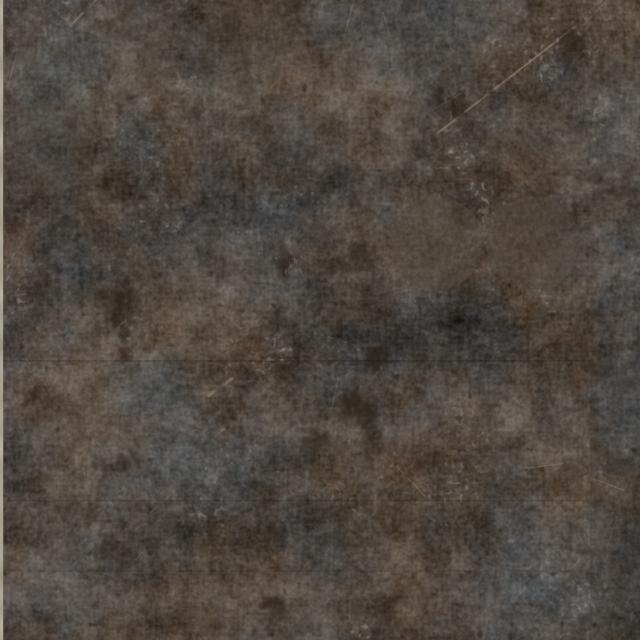
Reproduce this texture procedurally as a three.js fragment shader.

```glsl
// Weathered dark metal sheet: mottled grey-brown patina, rust stains, pale specks, scratches and faint seams.
varying vec2 vUv;

const float BASE_TONE = 0.281;
const float CLOUD_CONTRAST = 0.095;
const float MOTTLE_CONTRAST = 0.085;
const float GRAIN_CONTRAST = 0.065;
const float WEAVE_CONTRAST = 0.030;
const vec3 WARM_TINT = vec3(0.030, 0.0, -0.027);
const vec3 RUST = vec3(0.155, 0.115, 0.085);
const vec3 PALE_DUST = vec3(0.49, 0.48, 0.47);
const vec3 DISC_BROWN = vec3(0.315, 0.280, 0.240);
const vec3 SCRATCH_COLOR = vec3(0.56, 0.50, 0.43);
const vec3 EDGE_COLOR = vec3(0.66, 0.64, 0.57);
const vec2 DISC_ORIGIN = vec2(0.833, 0.620);
const float DISC_PITCH = 0.152;
const float DISC_RADIUS = 0.075;
const float SEAM_HEIGHT = 0.436;
const float SEAM_RIGHT = 0.922;
const float EDGE_WIDTH = 0.005;
const int HAIRLINES = 28;

vec2 hash2(vec2 p) {
  vec3 q = fract(vec3(p.xyx) * vec3(0.1031, 0.1030, 0.0973));
  q += dot(q, q.yzx + 33.33);
  return fract((q.xx + q.yz) * q.zy);
}

vec2 gradient(vec2 cell) {
  float angle = 6.2832 * hash2(cell).x;
  return vec2(cos(angle), sin(angle));
}

float gradientNoise(vec2 p) {
  vec2 i = floor(p), f = p - i;
  vec2 u = f * f * f * (f * (f * 6.0 - 15.0) + 10.0);
  vec2 e = vec2(1.0, 0.0);
  float low = mix(dot(gradient(i), f), dot(gradient(i + e), f - e), u.x);
  float high = mix(dot(gradient(i + e.yx), f - e.yx), dot(gradient(i + e.xx), f - e.xx), u.x);
  return mix(low, high, u.y);
}

float fbm(vec2 p) {
  float sum = 0.0, amplitude = 1.0;
  for (int i = 0; i < 5; i++) {
    sum += amplitude * gradientNoise(p);
    p = mat2(1.6, 1.2, -1.2, 1.6) * p + 17.3;
    amplitude *= 0.62;
  }
  return sum;
}

// Soft-edged line from a to b
float stroke(vec2 p, vec2 a, vec2 b, float width) {
  vec2 ab = b - a;
  float along = clamp(dot(p - a, ab) / dot(ab, ab), 0.0, 1.0);
  return 1.0 - smoothstep(0.2 * width, width, length(p - a - ab * along));
}

// Soft round patch of light or shade
float patchAt(vec2 p, vec2 center, vec2 size) {
  vec2 d = (p - center) / size;
  return exp(-dot(d, d));
}

// Faint round marks on a grid in the upper part
float discMarks(vec2 p) {
  vec2 grid = (p - DISC_ORIGIN) / DISC_PITCH;
  vec2 cell = floor(grid + 0.5);
  float radius = length(grid - cell) * DISC_PITCH;
  float lowestRow = 1.0 - step(0.5, abs(cell.y));
  float strength = 0.35 * pow(hash2(cell + 40.0).x, 2.0);
  strength = max(strength, 0.58 * lowestRow * step(-1.5, cell.x) * step(cell.x, 0.5));
  float inside = 1.0 - smoothstep(DISC_RADIUS - 0.003, DISC_RADIUS, radius);
  return inside * strength * step(-0.5, cell.y);
}

// Short random hairline scratches
float hairlines(vec2 p) {
  float sum = 0.0;
  for (int i = 0; i < HAIRLINES; i++) {
    vec2 start = hash2(vec2(float(i), 7.0));
    vec2 r = hash2(vec2(float(i), 91.0));
    float angle = 3.1416 * r.x;
    vec2 end = start + (0.015 + 0.05 * r.y) * vec2(cos(angle), sin(angle));
    sum = max(sum, stroke(p, start, end, 0.0018) * (0.3 + 0.7 * r.y));
  }
  return sum;
}

void main() {
  vec2 p = vUv;
  float mottle = fbm(p * 23.0 + 5.0);
  float grain = gradientNoise(p * 105.0) + 0.8 * gradientNoise(p * 190.0 + 31.0);
  float weave = gradientNoise(p * vec2(24.0, 170.0)) + gradientNoise(p * vec2(170.0, 24.0) + 60.0);

  // Patina tone: broad clouds, mottling, grain and woven streaks
  float tone = BASE_TONE + CLOUD_CONTRAST * fbm(p * vec2(3.6, 5.2) + 11.0);
  tone += MOTTLE_CONTRAST * mottle + GRAIN_CONTRAST * grain + WEAVE_CONTRAST * weave;
  tone += 0.035 * patchAt(p, vec2(0.25, 0.50), vec2(0.22, 0.10));
  tone -= 0.055 * patchAt(p, vec2(0.80, 0.50), vec2(0.30, 0.07));
  tone -= 0.045 * patchAt(p, vec2(0.30, 0.17), vec2(0.40, 0.04));
  float warmth = 1.0 + 1.5 * fbm(p * 5.5 + 70.0);
  vec3 color = tone + WARM_TINT * clamp(warmth, -0.1, 2.0);

  // Rust stains and pale dust
  float stain = smoothstep(0.22, 0.85, fbm(p * 8.0 + 130.0) + 0.15 * mottle);
  color = mix(color, RUST, 0.75 * stain);
  float dustArea = smoothstep(-0.05, 0.6, fbm(p * 6.0 + 210.0));
  float specks = smoothstep(0.22, 0.60, gradientNoise(p * 120.0 + 9.0) + 0.35 * mottle);
  float flakes = smoothstep(0.25, 0.85, fbm(p * 32.0 + 310.0));
  color = mix(color, PALE_DUST, 0.50 * specks * (0.25 + dustArea) + 0.45 * flakes * dustArea);
  float pits = smoothstep(0.36, 0.62, gradientNoise(p * 62.0 + 410.0));
  color = mix(color, RUST, 0.5 * pits);

  // Disc marks and panel seams
  color = mix(color, DISC_BROWN + 0.04 * grain, discMarks(p));
  float panel = step(p.x, SEAM_RIGHT);
  float seams = (1.0 - smoothstep(0.0, 0.002, abs(p.y - SEAM_HEIGHT))) * panel;
  seams += 0.5 * (1.0 - smoothstep(0.0, 0.002, min(abs(p.y - 0.108), abs(p.y - 0.218)))) * panel;
  color *= 1.0 - 0.20 * seams;
  float rightStrip = smoothstep(SEAM_RIGHT - 0.001, SEAM_RIGHT + 0.001, p.x);
  color *= 1.0 - 0.14 * rightStrip * (1.0 - smoothstep(SEAM_HEIGHT - 0.02, SEAM_HEIGHT + 0.02, p.y));

  // Scratches
  float scratch = 0.65 * stroke(p, vec2(0.684, 0.792), vec2(0.898, 0.958), 0.0028);
  scratch = max(scratch, 0.6 * stroke(p, vec2(0.110, 0.960), vec2(0.155, 1.005), 0.0025));
  scratch = max(scratch, 0.7 * stroke(p, vec2(0.326, 0.382), vec2(0.362, 0.408), 0.0040));
  scratch = max(scratch, 0.35 * hairlines(p));
  color = mix(color, SCRATCH_COLOR, scratch * smoothstep(-0.5, 0.2, mottle));

  // Worn pale left edge
  float edge = 1.0 - smoothstep(EDGE_WIDTH - 0.001, EDGE_WIDTH + 0.001, p.x);
  color = mix(color, EDGE_COLOR + 0.12 * gradientNoise(vec2(3.0, p.y * 25.0)), edge);
  gl_FragColor = vec4(clamp(color, 0.0, 1.0), 1.0);
}
```
